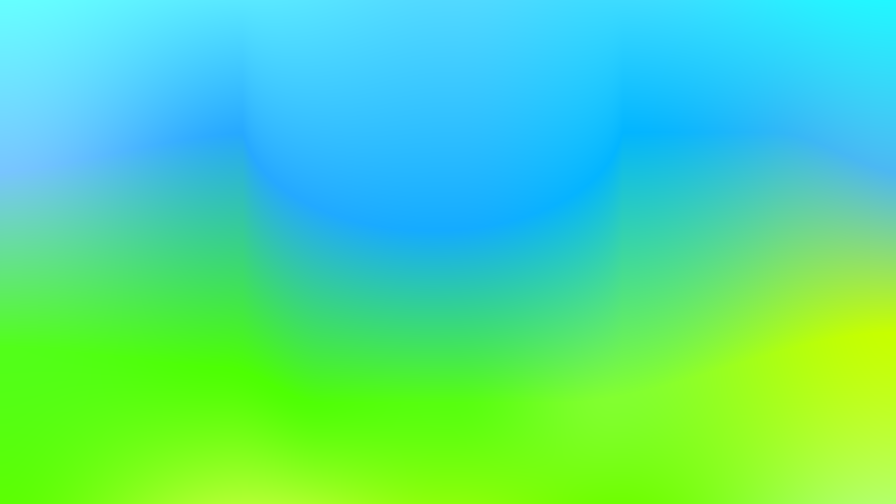
Write a WebGL 2 fragment shader that draws this background.

```glsl
#version 300 es
precision highp float;

#define BOWL_CENTER vec2(0.483, 0.760)
#define BOWL_RADIUS vec2(0.212, 0.218)
#define SHOULDER_HEIGHT 0.738
#define SHOULDER_DROP 0.085
#define FLOOR_HEIGHT 0.200
#define EDGE_BLEND 0.025
#define GLOW_FALLOFF 1.35

uniform vec2 u_resolution;
out vec4 outColor;

// Blend five colours placed across the width
vec3 ramp(vec3 a, vec3 b, vec3 c, vec3 d, vec3 e, float x) {
    vec3 color = mix(a, b, smoothstep(0.0, 0.28, x));
    color = mix(color, c, smoothstep(0.28, 0.50, x));
    color = mix(color, d, smoothstep(0.50, 0.69, x));
    return mix(color, e, smoothstep(0.69, 1.0, x));
}

float smoothMin(float a, float b, float k) {
    float h = max(k - abs(a - b), 0.0) / k;
    return min(a, b) - 0.25 * h * h * k;
}

// Height of the deepest blue: sloping shoulders cut by a round bowl
float horizonHeight(float x) {
    float leftDrop = 1.0 - smoothstep(-0.05, 0.30, x);
    float rightDrop = smoothstep(0.86, 1.02, x);
    float shoulder = SHOULDER_HEIGHT - SHOULDER_DROP * (leftDrop + rightDrop);
    float dx = (x - BOWL_CENTER.x) / BOWL_RADIUS.x;
    float bowl = BOWL_CENTER.y - BOWL_RADIUS.y * sqrt(max(1.0 - dx * dx, 0.0));
    return smoothMin(shoulder, bowl, EDGE_BLEND);
}

// Height at which the green becomes saturated
float floorHeight(float x) {
    float leftStep = 1.0 - smoothstep(0.25, 0.36, x);
    float leftRise = 1.0 - smoothstep(0.0, 0.27, x);
    float rightRise = smoothstep(0.62, 1.0, x);
    return FLOOR_HEIGHT + 0.07 * leftStep + 0.04 * leftRise + 0.14 * rightRise;
}

void main() {
    vec2 uv = gl_FragCoord.xy / u_resolution;
    float horizon = horizonHeight(uv.x);
    float meadow = floorHeight(uv.x);

    // Four horizontal colour bands, from top to bottom
    vec3 skyColor = ramp(vec3(0.40, 1.00, 1.00), vec3(0.35, 0.91, 1.00),
        vec3(0.32, 0.85, 1.00), vec3(0.24, 0.86, 1.00), vec3(0.13, 0.97, 1.00), uv.x);
    vec3 blueColor = ramp(vec3(0.47, 0.77, 1.00), vec3(0.15, 0.66, 1.00),
        vec3(0.08, 0.67, 1.00), vec3(0.01, 0.71, 1.00), vec3(0.30, 0.72, 0.95), uv.x);
    vec3 greenColor = ramp(vec3(0.32, 1.00, 0.10), vec3(0.30, 1.00, 0.01),
        vec3(0.34, 1.00, 0.06), vec3(0.51, 1.00, 0.19), vec3(0.78, 1.00, 0.00), uv.x);
    vec3 glowColor = ramp(vec3(0.36, 1.00, 0.01), vec3(0.70, 1.00, 0.20),
        vec3(0.55, 1.00, 0.04), vec3(0.43, 1.00, 0.00), vec3(0.70, 1.00, 0.42), uv.x);

    // Vertical blends between the curved boundaries
    float skyBlend = clamp((uv.y - horizon) / (1.0 - horizon), 0.0, 1.0);
    float fieldBlend = clamp((horizon - uv.y) / (horizon - meadow), 0.0, 1.0);
    float glowBlend = pow(clamp(1.0 - uv.y / meadow, 0.0, 1.0), GLOW_FALLOFF);

    vec3 color = mix(blueColor, skyColor, skyBlend);
    color = mix(color, greenColor, fieldBlend);
    color = mix(color, glowColor, glowBlend);
    outColor = vec4(color, 1.0);
}
```
